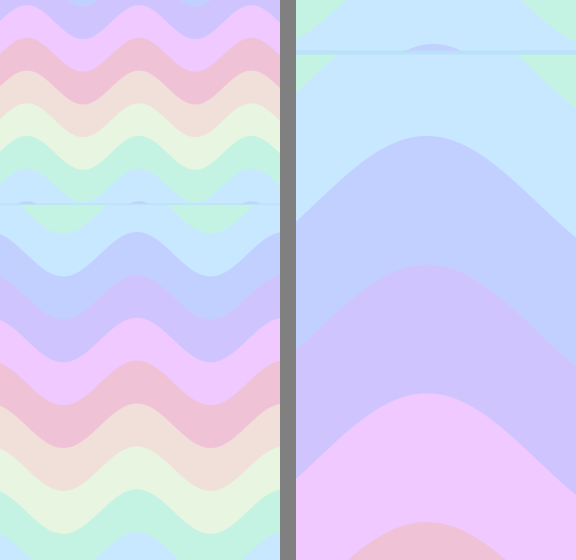
Left: the whole. Right: its middle third, enlarged.
This pattern is drawn by a Shadertoy shader. Its source:

```glsl
const float TAU = 6.2831853;

// Lengths are fractions of the canvas width
const float PERIOD = 0.526;
const float AMPLITUDE = 0.0794;
const float BAND_HEIGHT = 0.1532;
const float UPPER_SCALE = 0.762;
const vec2 LOWER_ANCHOR = vec2(0.489, 1.2453);  // crest x, mean height of a sky band's top
const vec2 UPPER_ANCHOR = vec2(0.497, 1.3372);
const float SEAM_Y = 1.2708;
const float SEAM_HALF_WIDTH = 0.0026;
const float SEAM_OPACITY = 0.85;
const vec3 SEAM_COLOR = vec3(0.73, 0.88, 0.97);
const float EDGE_SOFTNESS = 0.8;  // in pixels

// Band colours from top to bottom
const int BAND_COUNT = 8;
const vec3 BANDS[BAND_COUNT] = vec3[BAND_COUNT](
    vec3(0.78, 0.91, 1.00),  // sky
    vec3(0.76, 0.815, 1.00), // periwinkle
    vec3(0.815, 0.77, 1.00), // lavender
    vec3(0.937, 0.79, 1.00), // pink
    vec3(0.94, 0.76, 0.84),  // rose
    vec3(0.94, 0.88, 0.85),  // beige
    vec3(0.91, 0.96, 0.88),  // cream
    vec3(0.77, 0.95, 0.89)   // mint
);

vec3 bandColor(float index) {
    return BANDS[int(mod(index + 0.5, float(BAND_COUNT)))];
}

// Stacked wavy bands; p is relative to the anchor
vec3 waveBands(vec2 p, float scale, float soft) {
    p /= scale;
    float phase = TAU * p.x / PERIOD;
    float depth = (AMPLITUDE * cos(phase) - p.y) / BAND_HEIGHT;
    float edge = floor(depth + 0.5);

    // Distance to the nearest edge, corrected for the wave's slope
    float slope = AMPLITUDE * TAU / PERIOD * sin(phase);
    float dist = (depth - edge) * BAND_HEIGHT * scale / sqrt(1.0 + slope * slope);
    return mix(bandColor(edge - 1.0), bandColor(edge), smoothstep(-soft, soft, dist));
}

void mainImage(out vec4 fragColor, in vec2 fragCoord) {
    vec2 p = fragCoord / iResolution.xy * vec2(1.0, 2.0);
    float soft = EDGE_SOFTNESS / iResolution.x;

    // Two sheets of the same waves at different scales
    vec3 lower = waveBands(p - LOWER_ANCHOR, 1.0, soft);
    vec3 upper = waveBands(p - UPPER_ANCHOR, UPPER_SCALE, soft);
    float seamDist = p.y - SEAM_Y;
    vec3 color = mix(lower, upper, smoothstep(-soft, soft, seamDist));

    // Thin line where the sheets meet
    float line = 1.0 - smoothstep(-soft, soft, abs(seamDist) - SEAM_HALF_WIDTH);
    color = mix(color, SEAM_COLOR, SEAM_OPACITY * line);

    fragColor = vec4(color, 1.0);
}
```
